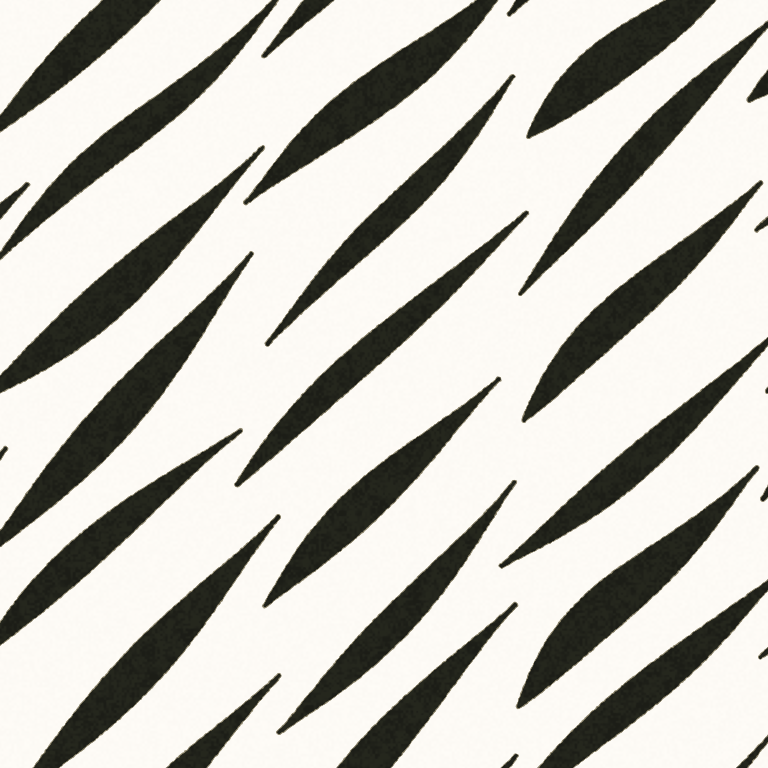
Reproduce this pattern procedurally as a three.js fragment shader.

```glsl
varying vec2 vUv;

const vec3 CREAM = vec3(0.992, 0.982, 0.962);
const vec3 INK_LIGHT = vec3(0.145, 0.152, 0.115);
const vec3 INK_DARK = vec3(0.108, 0.112, 0.088);
const vec3 FRINGE = vec3(0.55, 0.52, 0.42);

const vec2 PITCH = vec2(0.335, 0.178);       // lattice spacing
const float COLUMN_RISE = 0.2;               // shear that staggers the columns
const vec2 JITTER = vec2(0.026, 0.011);      // along and across a stripe
const vec2 ANGLE_RANGE = vec2(0.70, 0.86);   // radians
const vec2 LENGTH_RANGE = vec2(0.42, 0.54);
const vec2 WIDTH_RANGE = vec2(0.037, 0.062);
const float TIP_RADIUS = 0.003;
const float ARC_BEND = 0.014;
const float S_BEND = 0.009;
const float EDGE_SOFTNESS = 0.0013;
const float EDGE_WOBBLE = 0.0007;
const float THREADS = 300.0;

vec4 hash4(vec2 p) {
  vec4 q = fract(p.xyxy * vec4(0.1031, 0.1030, 0.0973, 0.1099));
  q += dot(q, q.wzxy + 33.33);
  return fract((q.xxyz + q.yzzw) * q.zywx);
}

float valueNoise(vec2 p) {
  vec2 i = floor(p);
  vec2 f = fract(p);
  f = f * f * (3.0 - 2.0 * f);
  float low = mix(hash4(i).x, hash4(i + vec2(1.0, 0.0)).x, f.x);
  float high = mix(hash4(i + vec2(0.0, 1.0)).x, hash4(i + vec2(1.0, 1.0)).x, f.x);
  return mix(low, high, f.y);
}

// Skewed bump on 0..1 with a peak height of 1
float taper(float u, float a, float b) {
  float peak = a / (a + b);
  return pow(max(u, 0.0001) / peak, a) * pow(max(1.0 - u, 0.0001) / (1.0 - peak), b);
}

// Approximate distance to one bent, tapering stripe
float stripeDistance(vec2 p, vec2 cell) {
  vec4 place = hash4(cell + 37.0);
  vec4 form = hash4(cell + 191.0);
  vec4 curve = hash4(cell + 413.0) * 2.0 - 1.0;

  float angle = mix(ANGLE_RANGE.x, ANGLE_RANGE.y, place.z);
  vec2 dir = vec2(cos(angle), sin(angle));
  vec2 local = vec2(dot(p, dir), dot(p, vec2(-dir.y, dir.x)));
  local -= (place.xy * 2.0 - 1.0) * JITTER;

  float halfLength = 0.5 * mix(LENGTH_RANGE.x, LENGTH_RANGE.y, form.x);
  float halfWidth = 0.5 * mix(WIDTH_RANGE.x, WIDTH_RANGE.y, form.y);
  float t = clamp(local.x / halfLength, -1.0, 1.0);
  local.y -= curve.x * ARC_BEND * (1.0 - t * t);
  local.y -= (curve.y * 0.7 - 0.3) * S_BEND * sin(3.14159 * t);

  float swell = taper(0.5 + 0.5 * t, mix(0.9, 1.6, form.z), mix(1.3, 1.8, form.w));
  float radius = mix(TIP_RADIUS, halfWidth, swell);
  float overshoot = max(abs(local.x) - halfLength, 0.0);
  return length(vec2(overshoot, local.y)) - radius;
}

// Nearest stripe of the staggered lattice
float stripeField(vec2 uv) {
  vec2 home = floor(vec2(uv.x, uv.y - COLUMN_RISE * uv.x) / PITCH);
  float nearest = 1.0;
  for (int i = -1; i <= 1; i++) {
    for (int j = -2; j <= 2; j++) {
      vec2 cell = home + vec2(float(i), float(j));
      vec2 center = (cell + 0.5) * PITCH;
      center.y += COLUMN_RISE * center.x;
      nearest = min(nearest, stripeDistance(uv - center, cell));
    }
  }
  return nearest;
}

void main() {
  float grain = valueNoise(vUv * THREADS);
  float mottle = valueNoise(vUv * THREADS * 0.3 + 71.0);

  // Printed ink and cloth with a faint woven grain
  vec3 ink = mix(INK_DARK, INK_LIGHT, smoothstep(0.15, 0.75, 0.6 * grain + 0.4 * mottle));
  vec3 cloth = CREAM + 0.012 * (grain - 0.5);

  // Slightly ragged edge passing through an olive fringe
  float d = stripeField(vUv) + EDGE_WOBBLE * (grain * 2.0 - 1.0);
  vec3 color = mix(ink, FRINGE, smoothstep(-EDGE_SOFTNESS, 0.0, d));
  color = mix(color, cloth, smoothstep(0.0, EDGE_SOFTNESS, d));
  gl_FragColor = vec4(color, 1.0);
}
```
